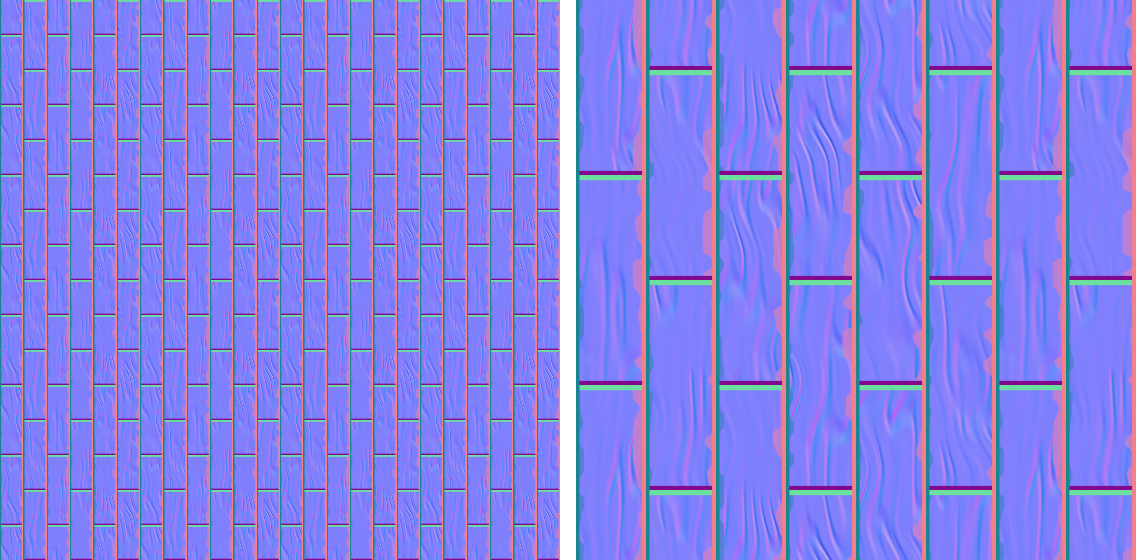
Left: the whole. Right: its middle third, enlarged.
This texture map is drawn by a Shadertoy shader. Its source:

```glsl
const vec2 PLANKS = vec2(24.0, 8.0);      // columns and rows on the canvas
const vec2 VARIANTS = vec2(6.0, 2.0);     // distinct planks before they recur
const float PLANK_LENGTH = 3.0;           // in plank widths

const vec3 FLAT_NORMAL = vec3(0.50, 0.50, 0.99);
const vec3 LEFT_BEVEL = vec3(0.10, 0.52, 0.57);
const vec3 RIGHT_BEVEL = vec3(0.96, 0.50, 0.54);
const vec3 TOP_BEVEL = vec3(0.42, 0.88, 0.62);
const vec3 BOTTOM_BEVEL = vec3(0.51, 0.03, 0.55);
const vec3 WORN_LEFT = vec3(0.26, 0.50, 0.78);
const vec3 WORN_RIGHT = vec3(0.82, 0.50, 0.76);

float hash(vec2 p) {
    return fract(sin(dot(p, vec2(127.1, 311.7))) * 43758.5453);
}

float noise(vec2 p) {
    vec2 cell = floor(p);
    vec2 f = fract(p);
    f = f * f * (3.0 - 2.0 * f);
    float low = mix(hash(cell), hash(cell + vec2(1.0, 0.0)), f.x);
    float high = mix(hash(cell + vec2(0.0, 1.0)), hash(cell + 1.0), f.x);
    return mix(low, high, f.y);
}

// Coverage of a strip reaching from an edge to the given width
float strip(float distanceToEdge, float width, float soft) {
    return 1.0 - smoothstep(width - soft, width + soft, distanceToEdge);
}

// Height of wavy wood fibres with sparse, thin cracks
float grainHeight(vec2 p, vec2 seed, float slant) {
    p.x += slant * p.y + 0.3 * noise(p * vec2(1.2, 1.4) + seed);
    float fibres = noise(p * vec2(15.0, 1.3) + seed);
    float contour = abs(noise(p * vec2(7.0, 0.8) + seed + 31.0) - 0.5);
    float crack = 1.0 - smoothstep(0.0, 0.2, contour);
    float patches = smoothstep(0.3, 0.65, noise(p * vec2(2.5, 1.1) + seed + 57.0));
    return 0.008 * fibres - 0.022 * crack * patches;
}

vec3 grainNormal(vec2 p, vec2 seed, float slant, float stride) {
    vec2 dx = vec2(stride, 0.0);
    vec2 dy = vec2(0.0, stride);
    float slopeX = grainHeight(p + dx, seed, slant) - grainHeight(p - dx, seed, slant);
    float slopeY = grainHeight(p + dy, seed, slant) - grainHeight(p - dy, seed, slant);
    vec3 n = normalize(vec3(-vec2(slopeX, slopeY) / (2.0 * stride), 1.0));
    return FLAT_NORMAL + 0.5 * (n - vec3(0.0, 0.0, 1.0));
}

// Ragged width of the wear along a long edge
float wearWidth(float y, vec2 seed, float amount) {
    float chips = noise(vec2(y * 4.5, 3.0) + seed);
    return amount * smoothstep(0.45, 0.85, chips);
}

void mainImage(out vec4 fragColor, in vec2 fragCoord) {
    // Running bond: every other column shifts by half a plank
    vec2 grid = fragCoord / iResolution.xy * PLANKS;
    float column = floor(grid.x);
    grid.y += 0.5 * (1.0 - mod(column, 2.0));

    vec2 id = mod(floor(grid), VARIANTS);
    vec2 seed = 40.0 * vec2(hash(id + 2.3), hash(id + 7.9));
    float slant = 0.26 * (hash(id + 4.1) - 0.35);
    vec2 p = fract(grid) * vec2(1.0, PLANK_LENGTH);

    float pixel = PLANKS.x / iResolution.x;
    float soft = 0.5 * pixel;
    vec3 color = grainNormal(p, seed, slant, max(0.02, soft));

    // Chipped long edges
    float leftWear = wearWidth(p.y, seed + 11.0, 0.07);
    float rightWear = wearWidth(p.y, seed + 23.0, 0.14);
    color = mix(color, WORN_LEFT, 0.7 * strip(p.x, 0.045 + leftWear, soft));
    color = mix(color, WORN_RIGHT, 0.75 * strip(1.0 - p.x, 0.05 + rightWear, soft));

    // Bevels: short ends first, long sides over them
    color = mix(color, TOP_BEVEL, strip(PLANK_LENGTH - p.y, 0.075, soft));
    color = mix(color, BOTTOM_BEVEL, strip(p.y, 0.06, soft));
    color = mix(color, LEFT_BEVEL, strip(p.x, 0.05, soft));
    color = mix(color, RIGHT_BEVEL, strip(1.0 - p.x, 0.055, soft));

    fragColor = vec4(clamp(color, 0.0, 1.0), 1.0);
}
```
